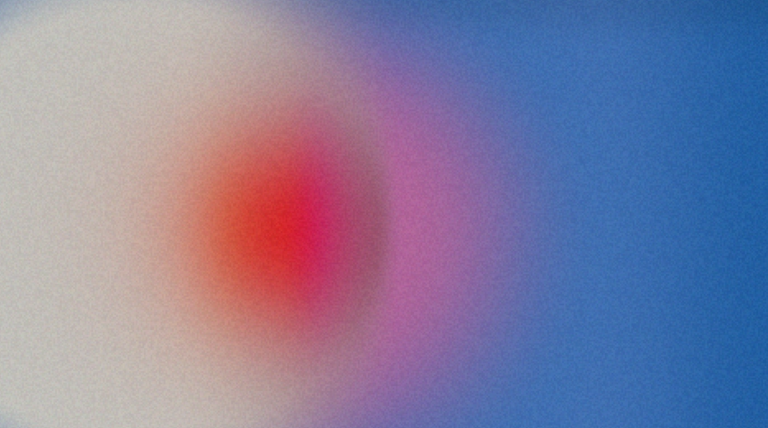
Write a Shadertoy shader that draws this background.

```glsl
const vec3 PAPER = vec3(0.755, 0.755, 0.735);
const vec3 SHADOW = vec3(0.61, 0.59, 0.61);
const vec3 MAUVE = vec3(0.58, 0.34, 0.44);
const vec3 ORANGE = vec3(0.87, 0.15, 0.02);
const vec3 RED = vec3(0.84, 0.15, 0.15);
const vec3 CRIMSON = vec3(0.80, 0.09, 0.33);
const vec3 PINK = vec3(0.69, 0.39, 0.60);
const vec3 BLUE = vec3(0.25, 0.435, 0.695);
const vec3 DEEP_BLUE = vec3(0.13, 0.37, 0.635);

float hash(vec2 p) {
    vec3 q = fract(p.xyx * vec3(0.1031, 0.1030, 0.0973));
    q += dot(q, q.yzx + 33.33);
    return fract((q.x + q.y) * q.z);
}

float valueNoise(vec2 p) {
    vec2 cell = floor(p);
    vec2 f = fract(p);
    f = f * f * (3.0 - 2.0 * f);
    float low = mix(hash(cell), hash(cell + vec2(1, 0)), f.x);
    float high = mix(hash(cell + vec2(0, 1)), hash(cell + vec2(1, 1)), f.x);
    return mix(low, high, f.y);
}

// Soft elliptical falloff
float glow(vec2 p, vec2 center, vec2 radius) {
    vec2 q = (p - center) / radius;
    return exp(-dot(q, q));
}

// Pink halo dissolving into blue
vec3 outerField(vec2 p, float aspect) {
    vec2 q = p - vec2(0.654, 0.474);
    q.y *= q.y > 0.0 ? 1.15 : 1.0;
    vec3 blue = mix(BLUE, DEEP_BLUE, smoothstep(0.76, 1.02, p.x / aspect));
    blue *= 1.0 - 0.08 * smoothstep(0.88, 1.0, p.y);
    return mix(PINK, blue, smoothstep(0.28, 0.76, length(q)));
}

// Pale disc with a hot, lopsided core
vec3 innerField(vec2 p) {
    vec2 center = vec2(0.70, 0.463);
    vec3 color = mix(PAPER, SHADOW, smoothstep(0.40, 0.86, p.x));
    color = mix(color, MAUVE, 0.92 * glow(p, vec2(0.87, 0.45), vec2(0.16, 0.28)));

    bool rightSide = p.x > center.x;
    float core = glow(p, center, vec2(rightSide ? 0.12 : 0.235, 0.235));
    float halo = glow(p, center, vec2(rightSide ? 0.14 : 0.44, 0.40));
    float heat = 0.8 * core + 0.2 * halo;
    vec3 hot = mix(ORANGE, RED, smoothstep(0.50, 0.65, p.x));
    hot = mix(hot, CRIMSON, smoothstep(0.64, 0.77, p.x));
    return mix(color, hot, heat);
}

// Disc edge blurs away from its middle
float discMask(vec2 p) {
    vec2 q = p - vec2(0.327, 0.474);
    float blur = 0.05 + 0.9 * q.y * q.y;
    float d = length(q / vec2(0.584, 0.678));
    return 1.0 - smoothstep(1.0 - blur, 1.0 + blur, d);
}

vec3 grain(vec2 p) {
    float mono = valueNoise(p * 260.0);
    vec3 tint = vec3(valueNoise(p * 190.0 + 17.0),
                     valueNoise(p * 190.0 + 53.0),
                     valueNoise(p * 190.0 + 91.0));
    return 0.045 * (mono - 0.5) + 0.03 * (tint - 0.5);
}

void mainImage(out vec4 fragColor, in vec2 fragCoord) {
    vec2 p = fragCoord / iResolution.y;
    float aspect = iResolution.x / iResolution.y;
    vec3 color = mix(outerField(p, aspect), innerField(p), discMask(p));
    fragColor = vec4(clamp(color + grain(p), 0.0, 1.0), 1.0);
}
```
